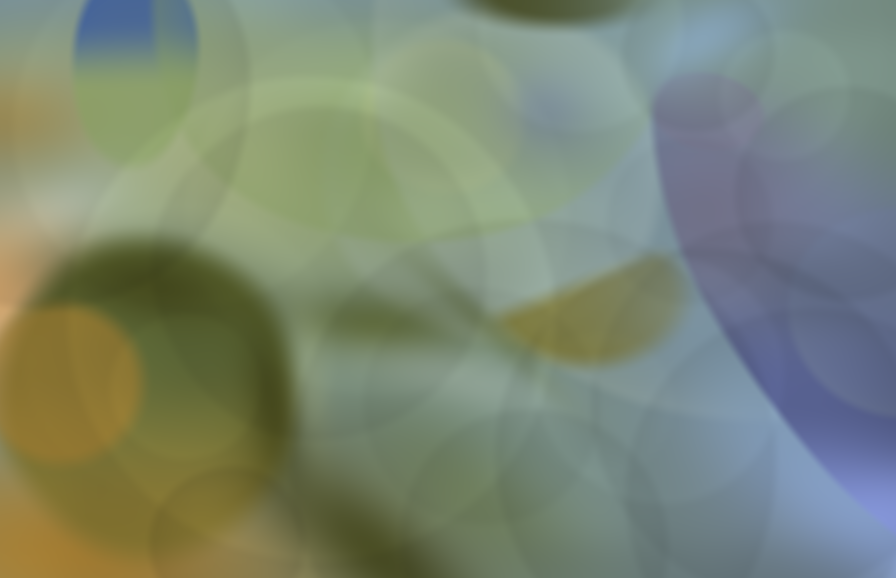
This background is drawn by a WebGL 2 fragment shader. Its source:

```glsl
#version 300 es
precision highp float;
// Blurred abstract backdrop: overlapping translucent veils in sage, moss, ochre and slate blue.

uniform vec2 u_resolution;
out vec4 fragColor;

// Palette
const vec3 TEAL   = vec3(0.47, 0.56, 0.52);
const vec3 SAGE   = vec3(0.66, 0.70, 0.52);
const vec3 LEAF   = vec3(0.54, 0.63, 0.39);
const vec3 SLATE  = vec3(0.42, 0.47, 0.58);
const vec3 INDIGO = vec3(0.35, 0.39, 0.58);
const vec3 SKY    = vec3(0.53, 0.65, 0.76);
const vec3 LILAC  = vec3(0.54, 0.61, 0.88);
const vec3 MAUVE  = vec3(0.46, 0.45, 0.54);
const vec3 BLUE   = vec3(0.20, 0.34, 0.64);
const vec3 MOSS   = vec3(0.34, 0.38, 0.17);
const vec3 DARK   = vec3(0.23, 0.24, 0.08);
const vec3 OCHRE  = vec3(0.55, 0.49, 0.20);
const vec3 AMBER  = vec3(0.64, 0.48, 0.18);
const vec3 PEACH  = vec3(0.90, 0.70, 0.46);
const vec3 MIST   = vec3(0.64, 0.70, 0.66);

// Tuning, in units of the canvas height
const float WARP = 0.022;        // bending of all outlines
const float WARP_SCALE = 3.0;
const float CLOUD = 0.06;        // faint mottling of brightness
const int   FOLDS = 24;          // scattered faint arcs
const float FOLD_DEPTH = 0.09;
const float FOLD_SOFT = 0.012;

float hash(vec2 p) {
    vec3 q = fract(vec3(p.xyx) * 0.1031);
    q += dot(q, q.yzx + 33.33);
    return fract((q.x + q.y) * q.z);
}

float noise(vec2 p) {
    vec2 i = floor(p), f = fract(p);
    f = f * f * f * (f * (f * 6.0 - 15.0) + 10.0);
    return mix(mix(hash(i), hash(i + vec2(1, 0)), f.x),
               mix(hash(i + vec2(0, 1)), hash(i + vec2(1, 1)), f.x), f.y);
}

// Position inside a tilted ellipse, with its outline at length 1
vec2 local(vec2 p, vec2 centre, vec2 radii, float tilt) {
    float c = cos(tilt), s = sin(tilt);
    return mat2(c, -s, s, c) * (p - centre) / radii;
}

// Soft patch without an outline
void glow(inout vec3 col, vec3 tint, vec2 p, vec2 centre, vec2 radii, float tilt, float power) {
    vec2 q = local(p, centre, radii, tilt);
    col = mix(col, tint, power * exp(-dot(q, q)));
}

// Translucent ellipse; a low fill leaves only the rim
void veil(inout vec3 col, vec3 tint, vec2 p, vec2 centre, vec2 radii, float tilt,
          float soft, float fill, float power) {
    float d = length(local(p, centre, radii, tilt)) - 1.0;
    float body = mix(exp(5.0 * min(d, 0.0)), 1.0, fill);
    col = mix(col, tint, power * body * (1.0 - smoothstep(-soft, soft, d)));
}

void main() {
    vec2 p = gl_FragCoord.xy / u_resolution.y;
    vec2 w = p * WARP_SCALE;
    p += WARP * (vec2(noise(w), noise(w + 17.0)) - 0.5);

    // Ground: grey teal, bluer to the lower right and along the top
    vec3 col = mix(TEAL, SLATE, 0.5 * smoothstep(0.8, 1.4, p.x));
    col = mix(col, SKY * 0.9, 0.7 * smoothstep(0.90, 1.02, p.y));

    // Upper left: sage field, warm bank and blue cap
    glow(col, SAGE, p, vec2(0.42, 0.72), vec2(0.40, 0.22), -0.25, 0.95);
    glow(col, AMBER, p, vec2(0.00, 0.80), vec2(0.17, 0.09), 0.0, 0.55);
    vec3 cap = mix(LEAF, BLUE, smoothstep(0.84, 0.96, p.y));
    veil(col, cap, p, vec2(0.235, 0.89), vec2(0.105, 0.17), 0.0, 0.10, 0.9, 0.75);
    glow(col, MIST, p, vec2(0.10, 0.63), vec2(0.12, 0.06), 0.6, 0.80);

    // Upper middle: pale dome with green and blue hearts, crossed by long creases
    veil(col, MIST, p, vec2(0.86, 0.70), vec2(0.29, 0.29), -0.4, 0.07, 0.5, 0.60);
    glow(col, LEAF, p, vec2(0.67, 0.75), vec2(0.20, 0.17), 0.4, 0.75);
    veil(col, SAGE, p, vec2(0.77, 0.80), vec2(0.14, 0.13), -0.5, 0.12, 0.5, 0.45);
    glow(col, SLATE, p, vec2(0.95, 0.81), vec2(0.08, 0.07), -0.4, 0.70);
    veil(col, DARK, p, vec2(0.97, 1.02), vec2(0.17, 0.06), 0.0, 0.35, 1.0, 0.95);
    veil(col, MIST, p, vec2(1.32, 0.95), vec2(0.68), 0.0, 0.02, 0.0, 0.35);
    veil(col, LEAF, p, vec2(0.72, 0.98), vec2(0.46, 0.40), 0.0, 0.03, 0.1, 0.45);

    // Middle: olive leaf and dark fold
    float leaf = smoothstep(0.0, 0.05, 0.47 + 0.42 * (p.x - 0.85) - p.y);
    vec3 leafTint = mix(col, mix(MOSS, OCHRE, 0.65), leaf);
    veil(col, leafTint, p, vec2(1.02, 0.49), vec2(0.17, 0.12), 0.0, 0.20, 0.9, 0.90);
    glow(col, MOSS, p, vec2(0.66, 0.43), vec2(0.16, 0.06), -0.1, 0.80);
    glow(col, MOSS, p, vec2(0.85, 0.43), vec2(0.16, 0.025), -0.75, 0.40);
    glow(col, MIST, p, vec2(0.80, 0.34), vec2(0.18, 0.05), -0.2, 0.45);

    // Lower left: mossy globe on amber ground, lit from the left
    glow(col, AMBER, p, vec2(0.12, 0.03), vec2(0.48, 0.20), -0.1, 0.95);
    glow(col, PEACH, p, vec2(0.00, 0.50), vec2(0.15, 0.14), 0.0, 0.95);
    vec3 globe = mix(OCHRE * 0.92, MOSS, smoothstep(0.10, 0.42, p.y));
    veil(col, globe, p, vec2(0.26, 0.31), vec2(0.25, 0.28), 0.0, 0.13, 0.9, 0.95);
    glow(col, DARK, p, vec2(0.27, 0.51), vec2(0.18, 0.07), -0.2, 0.75);
    glow(col, DARK, p, vec2(0.47, 0.30), vec2(0.05, 0.14), 0.2, 0.70);
    veil(col, AMBER, p, vec2(0.11, 0.34), vec2(0.13, 0.14), 0.0, 0.16, 1.0, 0.60);
    glow(col, SAGE, p, vec2(0.54, 0.32), vec2(0.035, 0.14), 0.1, 0.35);
    glow(col, MOSS, p, vec2(0.82, 0.14), vec2(0.22, 0.10), -0.6, 0.45);
    glow(col, DARK, p, vec2(0.66, 0.04), vec2(0.24, 0.09), -0.7, 0.85);

    // Right pane behind a long sweeping edge
    float side = p.x - 1.13 - 0.65 * pow(abs(0.88 - p.y), 2.1);
    vec3 pane = mix(LILAC, INDIGO, smoothstep(0.08, 0.30, p.y));
    pane = mix(pane, SLATE, smoothstep(0.32, 0.55, p.y));
    pane = mix(pane, TEAL, smoothstep(0.62, 0.86, p.y + 0.4 * (p.x - 1.4)));
    glow(pane, MAUVE, p, vec2(1.25, 0.64), vec2(0.16, 0.17), -0.6, 0.80);
    veil(pane, MAUVE, p, vec2(1.23, 0.81), vec2(0.10, 0.065), -0.2, 0.12, 0.6, 0.60);
    veil(pane, SLATE * 1.04, p, vec2(1.56, 0.46), vec2(0.19, 0.18), 0.0, 0.06, 0.6, 0.70);
    glow(pane, SKY, p, vec2(1.22, 0.94), vec2(0.16, 0.06), 0.4, 0.75);
    float rim = exp(-pow(side / 0.17, 2.0)) * mix(0.95, 0.35, smoothstep(0.1, 0.6, p.y));
    col = mix(col, mix(SKY, LILAC, 0.5 * smoothstep(0.4, 0.0, p.y)), rim);
    float soft = mix(0.012, 0.10, smoothstep(0.80, 0.98, p.y));
    col = mix(col, pane, smoothstep(-soft, soft, side));

    // Scattered folds: arcs that shade off to the inside
    for (int i = 0; i < FOLDS; i++) {
        vec2 k = vec2(i, 3);
        vec2 centre = vec2(hash(k) * 1.55, hash(k + 7.0));
        float d = length(p - centre) - mix(0.10, 0.45, hash(k + 11.0));
        float arc = exp(11.0 * min(d, 0.0)) * (1.0 - smoothstep(-FOLD_SOFT, FOLD_SOFT, d));
        col *= 1.0 + FOLD_DEPTH * arc * (2.0 * hash(k + 23.0) - 1.0);
    }
    col *= 1.0 + CLOUD * (2.0 * noise(p * vec2(5.0, 8.0) + 5.0) - 1.0);
    fragColor = vec4(clamp(col, 0.0, 1.0), 1.0);
}
```
